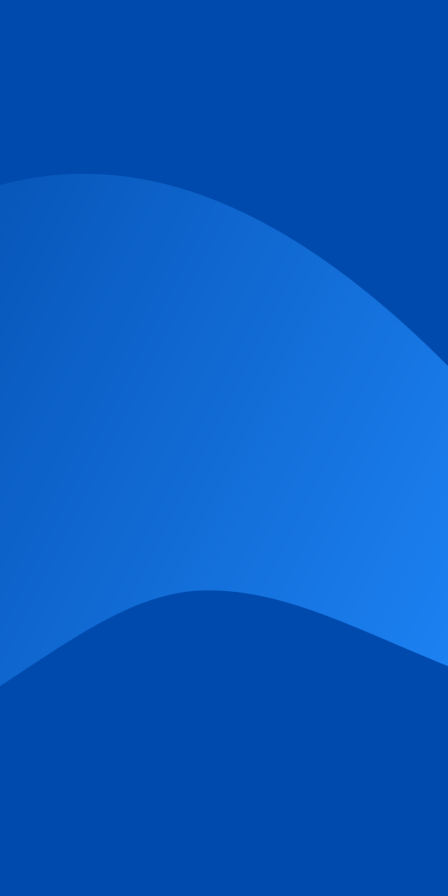
Write a Shadertoy shader that draws this background.

```glsl
// Draws a broad blue wave band with a diagonal gradient on a flat deep blue ground.

const vec3 GROUND_BLUE = vec3(0.000, 0.290, 0.678);
const vec3 BAND_DARK   = vec3(0.030, 0.340, 0.730);
const vec3 BAND_LIGHT  = vec3(0.110, 0.505, 0.945);

// Lopsided arch: a parabola whose curvature eases off to the right
float archHeight(float x, vec2 crest, float curvature, float easing) {
    float d = x - crest.x;
    return crest.y - d * d * (curvature - easing * d);
}

// Bell-like hill with separate (width, flattening) on its two sides
float hillHeight(float x, vec2 crest, vec2 leftSide, vec2 rightSide) {
    float d = x - crest.x;
    vec2 side = d < 0.0 ? leftSide : rightSide;
    return crest.y - d * d / (side.x + side.y * d * d);
}

// Antialiased coverage where the signed gap is positive
float coverage(float gap) {
    return clamp(gap / max(fwidth(gap), 1e-5) + 0.5, 0.0, 1.0);
}

// Gradient running from the upper left to the lower right
vec3 bandColor(vec2 uv, float start, float end) {
    float diagonal = uv.x + 1.0 - uv.y;
    float t = clamp((diagonal - start) / (end - start), 0.0, 1.0);
    return mix(BAND_DARK, BAND_LIGHT, t);
}

void mainImage(out vec4 fragColor, in vec2 fragCoord) {
    vec2 uv = fragCoord / iResolution.xy;

    // Upper and lower edges of the band
    float top = archHeight(uv.x, vec2(0.1875, 0.806), 0.355, 0.037);
    float bottom = hillHeight(uv.x, vec2(0.4635, 0.3411),
                              vec2(1.432, 2.688), vec2(2.1875, 4.224));

    // Band over ground
    float band = coverage(top - uv.y) * coverage(uv.y - bottom);
    vec3 color = mix(GROUND_BLUE, bandColor(uv, 0.206, 1.736), band);
    fragColor = vec4(color, 1.0);
}
```
